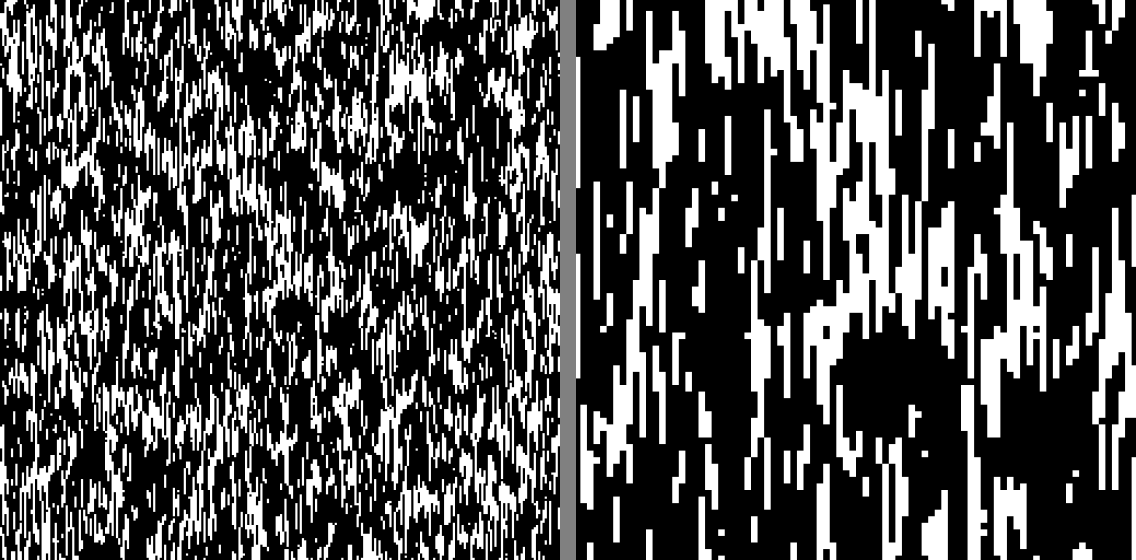
Left, the full canvas; right, a detail of the centre.
This texture is drawn by a Shadertoy shader. Its source:

```glsl
// Draws dense black and white vertical streaks, clustered like rain or fibres.

const float CELLS = 256.0;      // grid cells along the canvas height
const float THRESHOLD = 0.165;  // higher leaves fewer white streaks
const vec3 DARK = vec3(0.0);
const vec3 LIGHT = vec3(1.0);

// Random value from 0 to 1 for an integer lattice point
float hash(vec2 point, uint seed) {
    uvec2 q = uvec2(ivec2(point));
    uint h = q.x * 1597334677u ^ q.y * 3812015801u ^ seed * 2654435769u;
    h = (h ^ (h >> 16)) * 2246822519u;
    h = (h ^ (h >> 13)) * 3266489917u;
    return float((h ^ (h >> 16)) >> 8) / 16777216.0;
}

// Value noise centred on zero
float noise(vec2 p, uint seed) {
    vec2 cell = floor(p);
    vec2 t = smoothstep(0.0, 1.0, p - cell);
    float low = mix(hash(cell, seed), hash(cell + vec2(1, 0), seed), t.x);
    float high = mix(hash(cell + vec2(0, 1), seed), hash(cell + vec2(1, 1), seed), t.x);
    return mix(low, high, t.y) - 0.5;
}

// Independent vertical noise in each column, with a random phase
float columnNoise(float column, float y, uint seed) {
    float phase = hash(vec2(column, 0.0), seed + 1u);
    return noise(vec2(column, y + phase), seed);
}

// Black or white state of one grid cell
float streak(vec2 cell) {
    vec2 uv = (cell + 0.5) / CELLS;
    float lean = 0.016 * noise(uv * vec2(22.0, 26.0), 3u);
    float thread = columnNoise(cell.x, uv.y * 36.0, 7u);
    float grain = noise(vec2(uv.x + lean, uv.y) * vec2(105.0, 28.0), 11u);
    float cluster = noise(uv * vec2(24.0, 20.0), 17u);
    float fray = hash(cell, 23u) - 0.5;
    float value = thread + 0.7 * grain + 0.5 * cluster + 0.05 * fray;
    return step(THRESHOLD, value);
}

// Blend neighbouring cells by their coverage of the pixel footprint
float filteredStreak(vec2 position, float footprint) {
    vec2 first = floor(position - 0.5 * footprint);
    vec2 last = floor(position + 0.5 * footprint);
    vec2 cover = clamp((position + 0.5 * footprint - last) / footprint, 0.0, 1.0);
    float lower = mix(streak(first), streak(vec2(last.x, first.y)), cover.x);
    float upper = mix(streak(vec2(first.x, last.y)), streak(last), cover.x);
    return mix(lower, upper, cover.y);
}

void mainImage(out vec4 fragColor, in vec2 fragCoord) {
    float footprint = CELLS / iResolution.y;
    float light = filteredStreak(fragCoord * footprint, footprint);
    fragColor = vec4(mix(DARK, LIGHT, light), 1.0);
}
```
